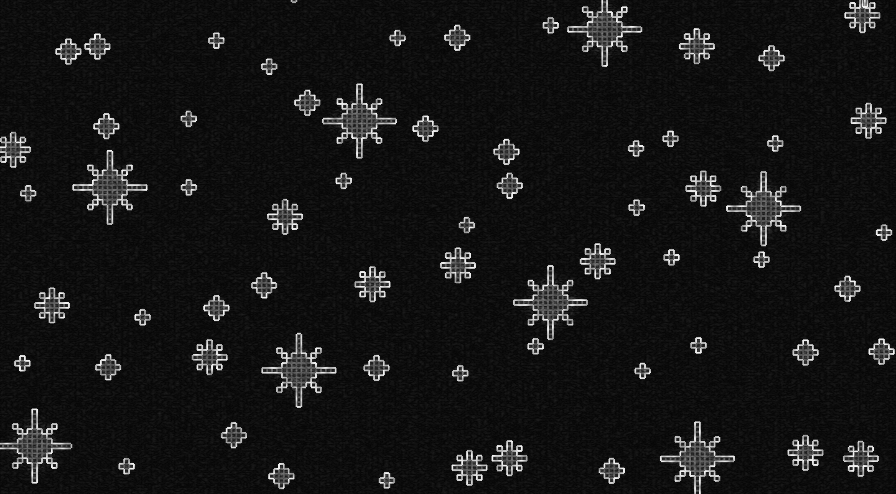
Reproduce this pattern procedurally as a Shadertoy shader.

```glsl
// Draws outlined, stair-stepped knitted stars scattered over dark streaky cloth.

const float TILE = 1.0 / 6.0;     // spacing of the star scatter, in canvas heights
const float STITCH = 0.0099;      // side of one stitch, in canvas heights
const vec3 CLOTH = vec3(0.021);
const vec3 THREAD = vec3(0.94);

vec2 hash22(vec2 p) {
    vec3 q = fract(p.xyx * vec3(0.1031, 0.1030, 0.0973));
    q += dot(q, q.yzx + 33.33);
    return fract((q.xx + q.yz) * q.zy);
}

// Gradient noise, roughly -0.7 to 0.7
float cornerSlope(vec2 corner, vec2 offset) {
    float angle = 6.2832 * hash22(corner + 71.0).x;
    return dot(vec2(cos(angle), sin(angle)), offset);
}

float gradientNoise(vec2 p) {
    vec2 i = floor(p), f = p - i;
    vec2 u = f * f * f * (f * (f * 6.0 - 15.0) + 10.0);
    vec2 e = vec2(1.0, 0.0);
    float low = mix(cornerSlope(i, f), cornerSlope(i + e, f - e), u.x);
    float high = mix(cornerSlope(i + e.yx, f - e.yx), cornerSlope(i + 1.0, f - 1.0), u.x);
    return mix(low, high, u.y);
}

// Short horizontal streaks of the cloth
float clothGrain(vec2 p) {
    float coarse = abs(gradientNoise(p * vec2(85.0, 150.0)));
    float fine = abs(gradientNoise(p * vec2(150.0, 230.0) + 37.0));
    return 0.10 * coarse + 0.07 * fine;
}

// 1 where a stitch belongs to a star whose arms are reach stitches long
float starStitch(vec2 cell, float reach) {
    vec2 a = abs(cell);
    float near = min(a.x, a.y), far = max(a.x, a.y);
    bool arm = near < 0.5 && far < reach + 0.5;
    bool core = near < 1.5 && far < floor(reach * 0.45) + 0.5;
    bool diagonal = far - near < 0.5 && far < floor(reach * 0.67) + 0.5;
    return arm || core || diagonal ? 1.0 : 0.0;
}

// Full strength on an outline, weak on a seam inside the star
float edgeStrength(float here, float beside) {
    return here != beside ? 1.0 : 0.3 * here;
}

// Brightness of one star; q is in stitches from its centre
float starLines(vec2 q, float reach, float pixel, float seed) {
    vec2 cell = floor(q + 0.5), f = q - cell;
    vec2 side = sign(f), gap = 0.5 - abs(f);
    float here = starStitch(cell, reach);
    float besideX = starStitch(cell + vec2(side.x, 0.0), reach);
    float besideY = starStitch(cell + vec2(0.0, side.y), reach);
    vec2 strength = vec2(edgeStrength(here, besideX), edgeStrength(here, besideY));
    vec2 line = 1.0 - smoothstep(0.18 - 0.5 * pixel, 0.18 + 0.5 * pixel, gap);
    float wear = 0.8 + 0.55 * gradientNoise(q * 0.7 + seed * 50.0);
    return max(line.x * strength.x, line.y * strength.y) * wear + 0.07 * here;
}

// Few large stars spread evenly, smaller ones at random
float starReach(vec2 id, float pick) {
    if (mod(id.x + 5.0 * id.y, 8.0) < 0.5) return 7.0;
    return pick < 0.28 ? 3.0 : pick < 0.62 ? 2.0 : 1.0;
}

// x: thread brightness, y: faint fuzz around the stars
vec2 starField(vec2 p, float pixel) {
    vec2 home = floor(p / TILE), result = vec2(0.0);
    for (int y = -1; y <= 1; y++) {
        for (int x = -1; x <= 1; x++) {
            vec2 id = home + vec2(x, y);
            vec2 jitter = hash22(id + 19.0) - 0.5;
            float reach = starReach(id, hash22(id + 53.0).x);
            float freedom = reach > 5.0 ? 0.45 : 0.75;
            vec2 q = (p - (id + 0.5 + jitter * freedom) * TILE) / STITCH;
            float spread = abs(q.x) + abs(q.y);
            float fuzz = 1.0 - smoothstep(reach * 0.5, reach + 1.6, spread);
            float seed = hash22(id + 87.0).y;
            result = max(result, vec2(starLines(q, reach, pixel, seed), fuzz));
        }
    }
    return result;
}

void mainImage(out vec4 fragColor, in vec2 fragCoord) {
    vec2 p = fragCoord / iResolution.y;
    float pixel = 1.0 / (iResolution.y * STITCH);
    vec2 stars = starField(p, pixel);
    float grain = clothGrain(p);

    // Cloth, lifted near stars, then the bright outlines
    vec3 color = CLOTH + grain * (1.0 + 2.0 * stars.y);
    color = mix(color, THREAD, clamp(stars.x, 0.0, 1.0));
    fragColor = vec4(color, 1.0);
}
```
